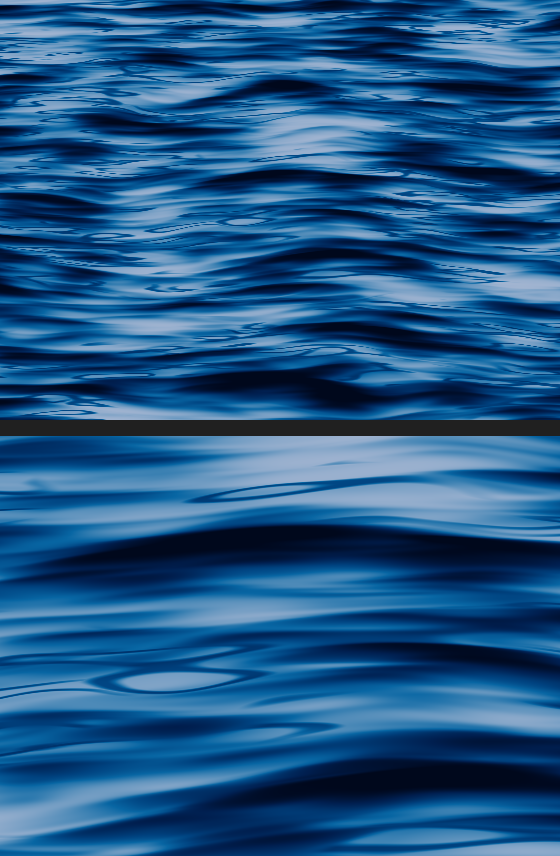
Top: the whole. Bottom: its middle third, enlarged.
Write a WebGL 1 fragment shader that draws this texture.

```glsl
precision highp float;

uniform vec2 u_resolution;

const vec3 ABYSS = vec3(0.00, 0.03, 0.11);
const vec3 NAVY = vec3(0.00, 0.12, 0.31);
const vec3 DEEP = vec3(0.00, 0.26, 0.50);
const vec3 AZURE = vec3(0.03, 0.40, 0.64);
const vec3 SKY = vec3(0.30, 0.54, 0.72);
const vec3 PALE = vec3(0.64, 0.71, 0.82);

float hash(vec2 cell) {
  return fract(sin(dot(cell, vec2(127.1, 311.7))) * 43758.5453);
}

float cornerSlope(vec2 cell, vec2 offset) {
  float angle = 6.28318 * hash(cell);
  return dot(vec2(cos(angle), sin(angle)), offset);
}

// Gradient noise, roughly -0.7 to 0.7
float noise(vec2 p) {
  vec2 i = floor(p);
  vec2 f = p - i;
  vec2 w = f * f * f * (f * (f * 6.0 - 15.0) + 10.0);
  vec2 dx = vec2(1.0, 0.0);
  vec2 dy = vec2(0.0, 1.0);
  float low = mix(cornerSlope(i, f), cornerSlope(i + dx, f - dx), w.x);
  float high = mix(cornerSlope(i + dy, f - dy), cornerSlope(i + 1.0, f - 1.0), w.x);
  return mix(low, high, w.y);
}

// Noise pushed along itself: steep crest above, soft slope below
float wave(vec2 p, float steepness) {
  return noise(p + vec2(0.0, steepness * noise(p)));
}

// Foreshortening: ripples crowd together toward the top
vec2 waterPlane(vec2 p, float centre) {
  return vec2((p.x - centre) * (0.9 + 0.4 * p.y), p.y * (0.95 + 0.38 * p.y));
}

// Gentle slanting of the crests
vec2 bend(vec2 q) {
  float slow = noise(q * vec2(1.7, 3.2) + 3.3);
  float quick = noise(q * vec2(4.5, 9.0) + 17.6);
  return q + vec2(0.0, 0.055 * slow + 0.012 * quick);
}

// Reflected light, spread evenly over 0 to 1
float reflection(vec2 q) {
  float swell = wave(q * vec2(2.2, 10.5) + vec2(5.2, 1.7), 0.45);
  float chop = wave(q * vec2(3.3, 24.0) + vec2(11.4, 0.7 * swell), 0.5);
  float ripple = wave(q * vec2(5.0, 50.0) + vec2(23.8, 1.2 * chop), 0.45);
  float glint = noise(q * vec2(8.0, 95.0) + vec2(37.2, 1.5 * ripple));
  float height = 0.82 * swell + 0.82 * chop + 0.55 * ripple + 0.22 * glint;
  height += 0.06 * (q.y - 0.7);
  return 1.0 / (1.0 + exp(-5.4 * height));
}

// Long thin bright creases
float crease(vec2 q, vec2 frequency, float width) {
  float ridge = abs(noise(q * frequency + vec2(31.3, 8.6)));
  float reach = smoothstep(-0.05, 0.25, noise(q * vec2(2.4, 9.0) + 41.7));
  return reach * (1.0 - smoothstep(0.0, width, ridge));
}

// Glassy slivers: x is the dark rim, y the bright inside
vec2 sliver(vec2 q, vec2 frequency, float seed) {
  float wobble = 0.4 * noise(q * vec2(7.0, 20.0) + seed);
  float lens = noise(q * frequency + vec2(seed, wobble));
  float gathered = smoothstep(-0.02, 0.12, noise(q * vec2(1.9, 8.0) + seed + 9.4));
  float rim = 1.0 - smoothstep(0.02, 0.11, abs(lens - 0.24));
  return gathered * vec2(rim, smoothstep(0.26, 0.36, lens));
}

float step01(float from, float to, float x) {
  return clamp((x - from) / (to - from), 0.0, 1.0);
}

vec3 waterColour(float light) {
  vec3 colour = mix(ABYSS, NAVY, step01(0.04, 0.18, light));
  colour = mix(colour, DEEP, step01(0.18, 0.37, light));
  colour = mix(colour, AZURE, step01(0.37, 0.57, light));
  colour = mix(colour, SKY, step01(0.57, 0.76, light));
  return mix(colour, PALE, step01(0.76, 1.0, light));
}

void main() {
  vec2 p = gl_FragCoord.xy / u_resolution.y;
  float centre = 0.5 * u_resolution.x / u_resolution.y;
  vec2 q = bend(waterPlane(p, centre));

  float light = reflection(q);
  float creases = crease(q, vec2(1.9, 17.0), 0.09) + crease(q, vec2(3.3, 31.0), 0.13);
  light += 0.35 * creases * smoothstep(0.2, 0.55, light) * (1.0 - light);

  vec2 slivers = max(sliver(q, vec2(4.6, 48.0), 61.9), sliver(q, vec2(6.5, 62.0), 83.2));
  slivers *= smoothstep(0.3, 0.55, light);
  light = mix(light, 0.88, 0.5 * slivers.y);
  light = mix(light, 0.18, 0.7 * slivers.x);

  gl_FragColor = vec4(waterColour(light), 1.0);
}
```
